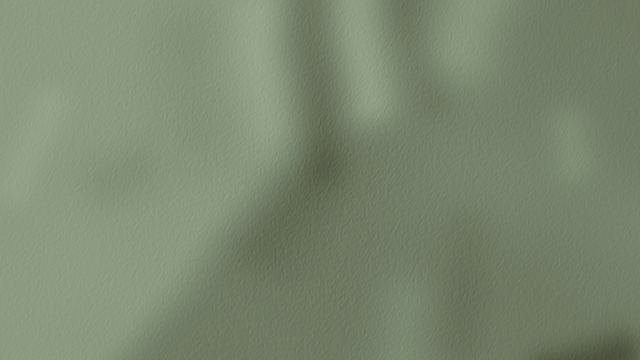
A WebGL 1 fragment shader for this texture:

```glsl
precision highp float;
// Soft sage-green leather: broad blurred folds under a fine pebbled grain.
// Folds are gaussian strokes added to a diagonal two-tone base; the grain is
// slanted gradient noise, embossed by a sideways light.

uniform vec2 u_resolution;

vec2 randomGradient(vec2 cell) {
  vec2 k = vec2(dot(cell, vec2(127.1, 311.7)), dot(cell, vec2(269.5, 183.3)));
  return 2.0 * fract(sin(k) * 43758.545) - 1.0;
}

float gradientNoise(vec2 p) {
  vec2 i = floor(p), f = fract(p);
  vec2 u = f * f * f * (f * (f * 6.0 - 15.0) + 10.0);
  float a = dot(randomGradient(i), f);
  float b = dot(randomGradient(i + vec2(1, 0)), f - vec2(1, 0));
  float c = dot(randomGradient(i + vec2(0, 1)), f - vec2(0, 1));
  float d = dot(randomGradient(i + vec2(1, 1)), f - vec2(1, 1));
  return mix(mix(a, b, u.x), mix(c, d, u.x), u.y);
}

// Soft stroke from a to b, fading over the given width
float fold(vec2 p, vec2 a, vec2 b, float width) {
  vec2 ab = b - a;
  float along = clamp(dot(p - a, ab) / dot(ab, ab), 0.0, 1.0);
  vec2 away = (p - a - along * ab) / width;
  return exp(-dot(away, away));
}

// Broad light and shade of the draped surface, 0 dark to 1 light
float drape(vec2 p) {
  p += 0.025 * vec2(gradientNoise(p * 4.0), gradientNoise(p * 4.0 + 31.0));
  float edge = min(0.33 + 0.86 * p.y, 0.81);
  float tone = mix(0.87, 0.45, smoothstep(-0.1, 0.12, p.x - edge));

  // Upper creases and the lit ridges between them
  tone -= 0.20 * fold(p, vec2(0.84, 1.0), vec2(0.89, 0.56), 0.07);
  tone -= 0.16 * fold(p, vec2(0.88, 0.52), vec2(0.74, 0.32), 0.10);
  tone += 0.15 * fold(p, vec2(0.72, 0.95), vec2(0.75, 0.65), 0.08);
  tone += 0.47 * fold(p, vec2(0.98, 1.05), vec2(1.03, 0.72), 0.08);
  tone -= 0.12 * fold(p, vec2(1.12, 1.0), vec2(1.21, 0.72), 0.06);
  tone += 0.38 * fold(p, vec2(1.34, 1.05), vec2(1.28, 0.87), 0.12);

  // Right side glow and lower folds
  tone += 0.20 * fold(p, vec2(1.58, 0.65), vec2(1.60, 0.56), 0.07);
  tone += 0.13 * fold(p, vec2(1.30, 0.55), vec2(1.78, 0.40), 0.18);
  tone += 0.20 * fold(p, vec2(1.12, -0.05), vec2(1.13, 0.14), 0.09);
  tone -= 0.10 * fold(p, vec2(1.30, 0.36), vec2(1.28, 0.05), 0.07);
  tone -= 0.52 * fold(p, vec2(1.54, -0.04), vec2(1.72, 0.01), 0.07);

  // Faint hollows and a streak on the left
  tone -= 0.13 * fold(p, vec2(0.52, 0.88), vec2(0.55, 0.65), 0.13);
  tone -= 0.12 * fold(p, vec2(0.30, 0.50), vec2(0.36, 0.53), 0.08);
  tone += 0.12 * fold(p, vec2(0.04, 0.48), vec2(0.13, 0.70), 0.06);
  return tone + 0.07 * gradientNoise(p * 3.0 + 7.0);
}

// Height of the slanted, slightly wavering pebbles
float grainHeight(vec2 p) {
  vec2 q = mat2(0.90, 0.43, -0.43, 0.90) * p;
  q += 0.004 * vec2(gradientNoise(p * 38.0), gradientNoise(p * 38.0 + 17.0));
  return gradientNoise(q * vec2(150.0, 85.0))
       + 0.5 * gradientNoise(q * vec2(80.0, 52.0) + 50.0);
}

void main() {
  vec2 p = gl_FragCoord.xy / u_resolution.y;
  float tone = drape(p);

  // Relief shows most in the shade and near the centre
  float relief = grainHeight(p + vec2(0.003, -0.001)) - grainHeight(p);
  float center = exp(-2.0 * dot(p - vec2(0.9, 0.45), p - vec2(0.9, 0.45)));
  tone += relief * (0.10 + 0.09 * center) * (1.25 - 0.4 * tone);

  vec3 shade = vec3(0.31, 0.345, 0.27);
  vec3 sage = vec3(0.58, 0.64, 0.54);
  vec3 color = mix(shade, sage, clamp(tone, -0.3, 1.15));

  // Shaded leather turns a little warmer
  color += vec3(0.008, -0.002, -0.006) * (1.0 - smoothstep(0.2, 0.6, tone));
  gl_FragColor = vec4(color, 1.0);
}
```
